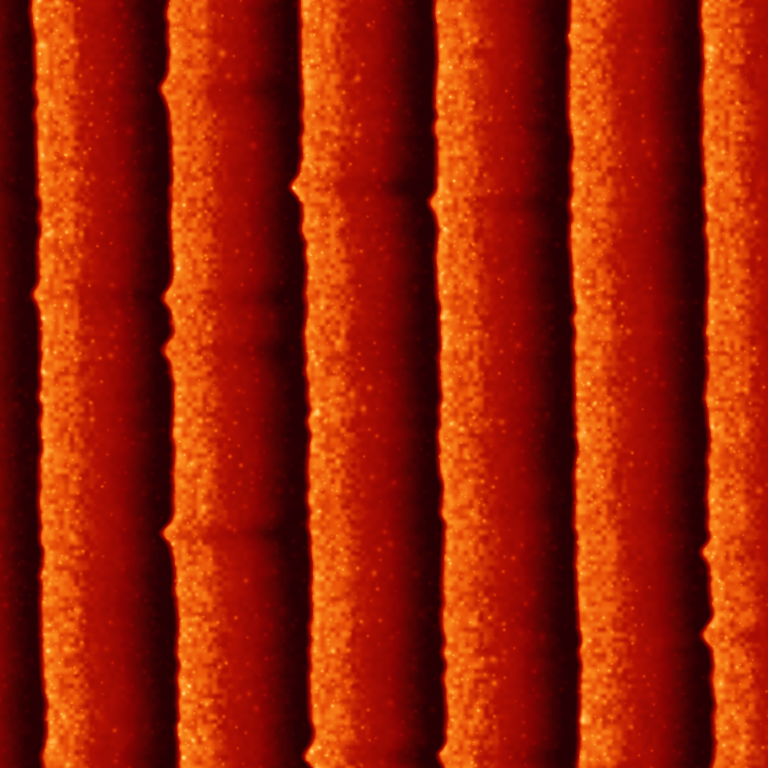
Write a Shadertoy shader that draws this pattern.

```glsl
// Glowing grooved surface: leaning vertical ridges with rough lit edges, grain and specks.
#define PERIOD 0.174        // ridge spacing
#define FIRST_EDGE 0.060    // first lit edge at the bottom
#define LEAN 0.0157         // leftward drift from bottom to top
#define WOBBLE 0.045        // edge roughness, in periods
#define BUMP_CELL 0.065     // spacing of possible edge bumps
#define BUMP_CHANCE 0.13
#define BUMP_SIZE 0.085     // bump reach, in periods
#define GRAIN_SCALE 150.0
#define GRAIN 1.25
#define SPECK_SCALE 60.0
#define SPECK_CHANCE 0.42

// Heat ramp from shadow to highlight
const vec3 HEAT[7] = vec3[7](
    vec3(0.15, 0.00, 0.01), vec3(0.34, 0.01, 0.01), vec3(0.52, 0.01, 0.01),
    vec3(0.69, 0.06, 0.01), vec3(0.91, 0.31, 0.03), vec3(0.98, 0.53, 0.11),
    vec3(1.00, 0.82, 0.45));

float hash(vec2 cell) {
    uvec2 q = uvec2(ivec2(cell)) * uvec2(1597334673u, 3812015801u);
    uint n = (q.x ^ q.y) * 1597334673u;
    n = (n ^ (n >> 15)) * 2246822519u;
    n ^= n >> 13;
    return float(n >> 8) / 16777216.0;
}

float noise(vec2 p) {
    vec2 i = floor(p), f = fract(p);
    f = f * f * (3.0 - 2.0 * f);
    return mix(mix(hash(i), hash(i + vec2(1, 0)), f.x),
               mix(hash(i + vec2(0, 1)), hash(i + vec2(1, 1)), f.x), f.y);
}

vec3 heat(float tone) {
    float t = clamp(tone, 0.0, 5.999);
    int i = int(t);
    return mix(HEAT[i], HEAT[i + 1], fract(t));
}

// Edge displacement of one ridge: rough wobble plus rare bulges to the left
float edgeOffset(float ridge, float y) {
    float lane = ridge * 17.0 + 0.5;
    float offset = WOBBLE * (noise(vec2(lane, y * 14.0)) - 0.5)
                 + WOBBLE * 0.8 * (noise(vec2(lane + 300.0, y * 60.0)) - 0.5);
    float row = floor(y / BUMP_CELL);
    for (float k = -1.0; k <= 1.0; k++) {
        vec2 cell = vec2(ridge + 40.0, row + k + 70.0);
        float size = step(hash(cell), BUMP_CHANCE) * mix(0.5, 1.0, hash(cell + 500.0));
        float centre = (row + k + 0.2 + 0.6 * hash(cell + 900.0)) * BUMP_CELL;
        float d = (y - centre) / 0.014;
        offset -= BUMP_SIZE * size * exp(-d * d);
    }
    return offset;
}

// Tone across a ridge: bright flank falling into shadow
float ridgeTone(float p) {
    float tone = mix(4.4, 4.05, smoothstep(0.0, 0.20, p));
    tone -= 0.95 * smoothstep(0.19, 0.37, p);
    tone -= 0.55 * smoothstep(0.34, 0.54, p);
    tone -= 2.55 * smoothstep(0.50, 0.93, p);
    float rim = (p - 0.03) / 0.05;
    return tone + 0.35 * exp(-rim * rim);
}

// Scattered round specks, strength 0 to 1
float specks(vec2 p, float scale, float seed) {
    vec2 q = p * scale, base = floor(q);
    float glow = 0.0;
    for (float j = -1.0; j <= 1.0; j++)
    for (float i = -1.0; i <= 1.0; i++) {
        vec2 cell = base + vec2(i, j) + seed;
        vec2 centre = base + vec2(i, j) + vec2(hash(cell + 211.0), hash(cell + 433.0));
        float radius = mix(0.13, 0.30, pow(hash(cell + 677.0), 3.0));
        float lit = step(hash(cell), SPECK_CHANCE) * mix(0.35, 1.0, hash(cell + 887.0));
        vec2 d = (q - centre) / radius;
        glow = max(glow, lit * exp(-dot(d, d)));
    }
    return glow;
}

void mainImage(out vec4 fragColor, in vec2 fragCoord) {
    vec2 uv = fragCoord / iResolution.y;

    // Ridge coordinates
    float u = (uv.x - FIRST_EDGE + LEAN * uv.y) / PERIOD;
    float ridge = floor(u);
    float a = u - ridge - edgeOffset(ridge, uv.y);
    float b = u - ridge - 1.0 - edgeOffset(ridge + 1.0, uv.y);

    // Shadow, this ridge, then the next ridge where it bulges over
    float tone = mix(ridgeTone(a + 1.0), ridgeTone(a), smoothstep(-0.045, 0.03, a));
    tone = mix(tone, ridgeTone(b), smoothstep(-0.045, 0.03, b));

    // Grain and specks grow stronger on the lit flank
    float light = smoothstep(0.0, 4.2, tone);
    float flank = smoothstep(2.6, 4.0, tone);
    float grain = noise(uv * GRAIN_SCALE + 31.0) - 0.5;
    float patches = noise(uv * vec2(45.0, 30.0) + 90.0) - 0.5;
    tone += GRAIN * grain * mix(0.22, 1.0, flank) + 0.35 * patches * light;
    tone += specks(uv, SPECK_SCALE, 100.0) * mix(0.55, 1.25, light);
    tone += specks(uv, SPECK_SCALE * 1.6, 2000.0) * 0.85 * flank;

    fragColor = vec4(heat(tone), 1.0);
}
```
